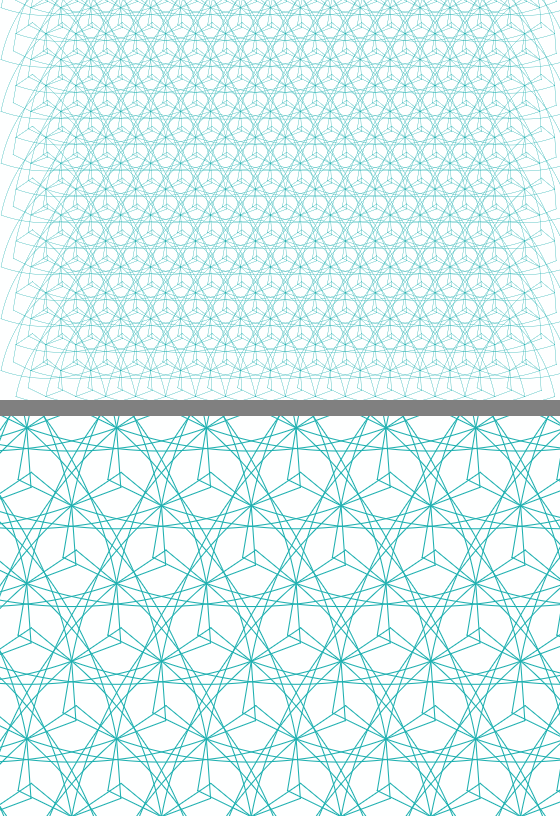
Top: the whole. Bottom: its middle third, enlarged.
Reproduce this pattern procedurally as a WebGL 1 fragment shader.

```glsl
precision highp float;

uniform vec2 u_resolution;

const float REPEATS_ACROSS = 18.71;
const float ROW_STEP = 0.8660254;
const vec2 FIRST_CELL = vec2(1.535, 0.694);
const float LINE_WIDTH = 0.0118;
const float ARC_RADIUS = 4.5;
const float TRIANGLE_SIDE = 3.0;
const vec3 PAPER = vec3(0.995, 1.0, 1.0);
const vec3 INK = vec3(0.12, 0.69, 0.69);

vec2 turnThird(vec2 p) {
  return vec2(-0.5 * p.x - 0.8660254 * p.y, 0.8660254 * p.x - 0.5 * p.y);
}

float segmentDistance(vec2 p, vec2 a, vec2 b) {
  vec2 along = b - a;
  float t = clamp(dot(p - a, along) / dot(along, along), 0.0, 1.0);
  return length(p - a - along * t);
}

// Arc bulging downward between two corners at the same height
float arcDistance(vec2 p, float halfChord, float cornerY, float radius) {
  float depth = sqrt(radius * radius - halfChord * halfChord);
  vec2 q = vec2(abs(p.x), p.y - cornerY - depth);
  vec2 corner = vec2(halfChord, -depth);
  bool withinArc = q.y < 0.0 && q.x * depth < -q.y * halfChord;
  return withinArc ? abs(length(q) - radius) : length(q - corner);
}

// Share of one pixel covered by a thin line
float lineCoverage(float d, float width, float pixel) {
  float upper = min(d + 0.5 * pixel, 0.5 * width);
  float lower = max(d - 0.5 * pixel, -0.5 * width);
  return clamp((upper - lower) / pixel, 0.0, 1.0);
}

float addInk(float ink, float coverage) {
  return 1.0 - (1.0 - ink) * (1.0 - coverage);
}

// Triangle with three bowed sides, centred on p = 0
float bowedTriangle(vec2 p, float side, float radius, float width, float pixel) {
  float ink = 0.0;
  for (int k = 0; k < 3; k++) {
    float d = arcDistance(p, 0.5 * side, -side * 0.2886751, radius);
    ink = addInk(ink, lineCoverage(d, width, pixel));
    p = turnThird(p);
  }
  return ink;
}

// Hexagon whose alternate corners are pushed out and twisted
float twistedHexagon(vec2 p, vec2 tip, float width, float pixel) {
  float ink = 0.0;
  vec2 shoulder = vec2(0.5, 0.2886751);
  for (int k = 0; k < 3; k++) {
    float right = segmentDistance(p, tip, shoulder);
    float left = segmentDistance(p, tip, vec2(-shoulder.x, shoulder.y));
    ink = addInk(ink, lineCoverage(right, width, pixel));
    ink = addInk(ink, lineCoverage(left, width, pixel));
    p = turnThird(p);
  }
  return ink;
}

float latticeInk(vec2 p, float pixel) {
  float ink = 0.0;
  float baseRow = floor(p.y / ROW_STEP);
  for (int j = -3; j <= 1; j++) {
    float row = baseRow + float(j);
    float odd = mod(row, 2.0);
    float nearestColumn = floor(p.x + 0.5 * odd + 0.5);
    for (int i = -2; i <= 2; i++) {
      float column = nearestColumn + float(i);
      vec2 local = p - vec2(column - 0.5 * odd, row * ROW_STEP);

      // The sheet of motifs ends at the sides and bottom
      if (row > -0.5 && column > -0.5 && column < 16.5 + odd) {
        float hexagon = twistedHexagon(local, vec2(0.05, 0.66), LINE_WIDTH, pixel);
        ink = addInk(ink, hexagon);
      }
      if (row > -1.5 && column > odd - 0.5 && column < 16.5) {
        vec2 centred = local - vec2(0.0, 1.1547);
        float triangle = bowedTriangle(centred, TRIANGLE_SIDE, ARC_RADIUS, LINE_WIDTH, pixel);
        ink = addInk(ink, triangle);
      }
    }
  }
  return ink;
}

void main() {
  float pixel = REPEATS_ACROSS / u_resolution.x;
  vec2 p = gl_FragCoord.xy * pixel - FIRST_CELL;
  gl_FragColor = vec4(mix(PAPER, INK, latticeInk(p, pixel)), 1.0);
}
```
